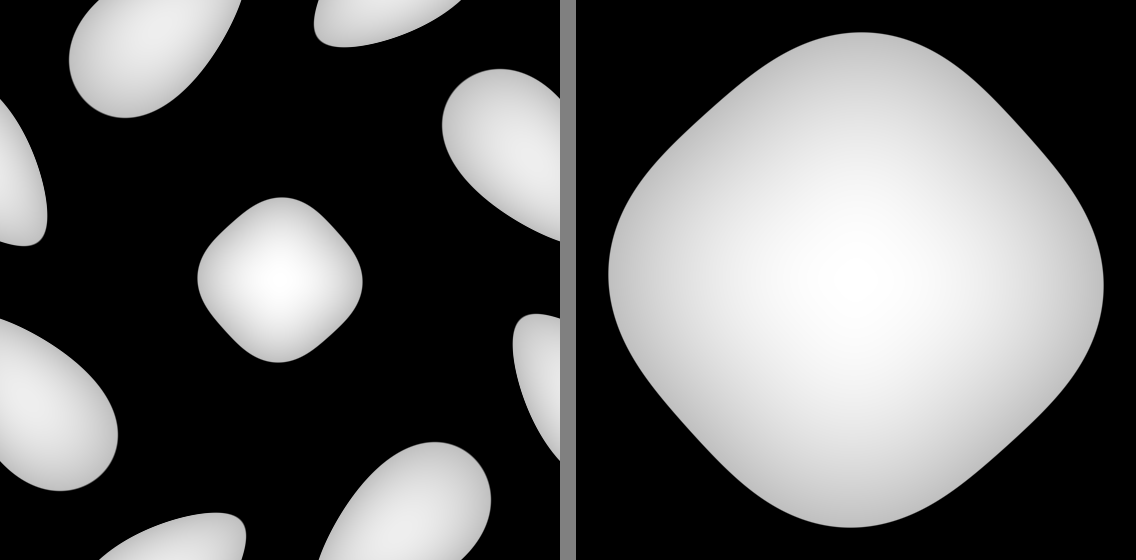
Left: the whole. Right: its middle third, enlarged.
This pattern is drawn by a WebGL 2 fragment shader. Its source:

```glsl
#version 300 es
precision highp float;
// Draws a seamless tile of softly shaded pale pebbles on black: a round one ringed by four eggs.

#define EGG_CENTER vec2(0.437, 0.222)
#define EGG_LENGTH 0.187
#define EGG_WIDTH 0.107
#define EGG_TAPER 0.28
#define ROUND_RADIUS 0.1405
#define ROUND_SQUARENESS 0.007
#define ROUND_TILT -0.052
#define ROUND_PEAK 1.0
#define EGG_PEAK 0.935
#define EDGE_TONE 0.75

uniform vec2 u_resolution;
out vec4 outColor;

// Nearest copy of an offset on the repeating unit tile.
vec2 wrapOffset(vec2 p) {
    return p - floor(p + 0.5);
}

// Relative radius of the rounded square: 0 at its middle, 1 on its outline.
float roundRadius(vec2 p) {
    float angle = atan(p.y, p.x) - ROUND_TILT;
    return length(p) / (ROUND_RADIUS + ROUND_SQUARENESS * cos(4.0 * angle));
}

// Relative radius of a slightly bent egg lying along the falling diagonal.
float eggRadius(vec2 p) {
    float along = (dot(p, vec2(1.0, -1.0)) * inversesqrt(2.0) - 0.015) / EGG_LENGTH;
    float across = dot(p, vec2(1.0)) * inversesqrt(2.0);
    float spine = 0.004 - 0.008 * along * (1.0 + along);
    float halfWidth = EGG_WIDTH * max(1.0 - EGG_TAPER * along, 0.2);
    return length(vec2(along, (across - spine) / halfWidth));
}

// Dome shading that falls from the peak to the edge tone, with a smooth outline.
float pebble(float radius, float peak, float pixel) {
    float tone = mix(peak, EDGE_TONE, min(radius * radius, 1.0));
    float edgeDistance = (1.0 - radius) * ROUND_RADIUS;
    return tone * smoothstep(-pixel, pixel, edgeDistance);
}

void main() {
    vec2 p = gl_FragCoord.xy / u_resolution - 0.5;
    float pixel = 0.8 / min(u_resolution.x, u_resolution.y);

    float tone = pebble(roundRadius(p), ROUND_PEAK, pixel);

    // Four eggs, each a quarter turn from the last.
    for (int i = 0; i < 4; i++) {
        float radius = eggRadius(wrapOffset(p - EGG_CENTER));
        tone = max(tone, pebble(radius, EGG_PEAK, pixel));
        p = vec2(-p.y, p.x);
    }

    outColor = vec4(vec3(tone), 1.0);
}
```
